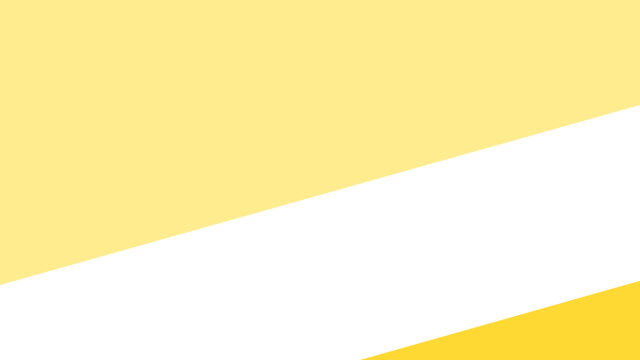
This background is drawn by a Shadertoy shader. Its source:

```glsl
// Flat diagonal bands: a pale yellow field above, a white stripe rising to the
// right, and a golden wedge in the lower right corner. Each boundary is the
// signed distance to a sloped line, blended over a narrow soft edge.

// Lengths are in canvas heights, with the origin at the lower left.
const vec3 PALE_YELLOW = vec3(1.00, 0.925, 0.56);
const vec3 WHITE       = vec3(1.0);
const vec3 GOLD        = vec3(1.00, 0.85, 0.20);

const vec2  UPPER_POINT = vec2(0.0, 0.2083);  // where the pale field meets the left side
const float UPPER_SLOPE = 0.28125;
const vec2  LOWER_POINT = vec2(1.0, 0.0);     // where the wedge meets the bottom
const float LOWER_SLOPE = 0.2827;
const float EDGE_SOFTNESS = 0.002;            // half width of the blend

// Signed distance to a sloped line, positive above it.
float lineDistance(vec2 p, vec2 point, float slope) {
    vec2 d = p - point;
    return (d.y - slope * d.x) / sqrt(1.0 + slope * slope);
}

// Coverage of the region above a line, never sharper than one pixel.
float coverAbove(float dist) {
    float halfWidth = max(EDGE_SOFTNESS, 0.75 / iResolution.y);
    return smoothstep(-halfWidth, halfWidth, dist);
}

void mainImage(out vec4 fragColor, in vec2 fragCoord) {
    vec2 p = fragCoord / iResolution.y;

    float paleField = coverAbove(lineDistance(p, UPPER_POINT, UPPER_SLOPE));
    float aboveWedge = coverAbove(lineDistance(p, LOWER_POINT, LOWER_SLOPE));

    // Layer the bands from the bottom corner upward.
    vec3 color = mix(GOLD, WHITE, aboveWedge);
    color = mix(color, PALE_YELLOW, paleField);

    fragColor = vec4(color, 1.0);
}
```
